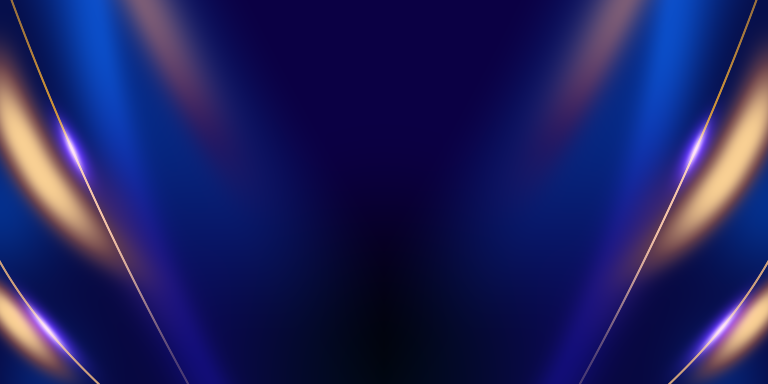
This background is drawn by a Shadertoy shader. Its source:

```glsl
// Mirrored curtains of blue, rose and gold light over deep indigo.
// Each ribbon is a soft profile around a parabola x = a + b*t + c*t*t, where
// t is the depth below the top edge; thin gold threads carry violet flares.

#define THREAD_HALF_WIDTH 0.0028
#define FLARE_LENGTH 0.075
#define FLARE_WIDTH 0.026
#define WASH_STRENGTH 0.95
#define RAY_STRENGTH 0.85
#define ROSE_STRENGTH 0.85
#define GOLD_STRENGTH 1.0

const vec3 INDIGO = vec3(0.045, 0.0, 0.265);
const vec3 NAVY   = vec3(0.025, 0.025, 0.22);
const vec3 BLUE   = vec3(0.015, 0.20, 0.58);
const vec3 AZURE  = vec3(0.05, 0.35, 0.87);
const vec3 ULTRA  = vec3(0.10, 0.07, 0.62);
const vec3 ROSE   = vec3(0.56, 0.40, 0.46);
const vec3 PLUM   = vec3(0.22, 0.06, 0.32);
const vec3 BROWN  = vec3(0.43, 0.26, 0.29);
const vec3 GOLD   = vec3(0.98, 0.82, 0.58);
const vec3 AMBER  = vec3(0.80, 0.57, 0.22);
const vec3 VIOLET = vec3(0.50, 0.16, 1.0);

// Signed distance to a parabola, positive toward the centre
float arcOffset(vec2 p, vec3 arc)
{
    float slope = arc.y + 2.0 * arc.z * p.y;
    return (p.x - arc.x - p.y * (arc.y + p.y * arc.z)) / sqrt(1.0 + slope * slope);
}

float bell(float x, float width)
{
    x /= width;
    return exp(-x * x);
}

// Bell with separate outer and inner widths
float ribbon(float d, float outer, float inner)
{
    return bell(d, d < 0.0 ? outer : inner);
}

// Rises over a.x..a.y, then falls over b.x..b.y
float span(float t, vec2 a, vec2 b)
{
    return smoothstep(a.x, a.y, t) * (1.0 - smoothstep(b.x, b.y, t));
}

// Brown halo with a bright gold core
vec3 addGold(vec3 col, float amount)
{
    amount *= GOLD_STRENGTH;
    col = mix(col, BROWN, smoothstep(0.0, 0.55, amount));
    return mix(col, GOLD, smoothstep(0.35, 1.05, amount));
}

// Thin thread plus a flare stretched along it
vec3 addThread(vec3 col, float d, float t, float flareDepth, vec3 tint, float opacity)
{
    float pixel = 1.0 / iResolution.y;
    float along = t - flareDepth;
    float thread = 1.0 - smoothstep(-0.5, 0.5, (abs(d) - THREAD_HALF_WIDTH) / pixel);
    float halo = bell(d, FLARE_WIDTH) * bell(along, FLARE_LENGTH);
    float core = bell(d, FLARE_WIDTH * 0.36) * bell(along, FLARE_LENGTH * 0.65);
    col += VIOLET * halo * 0.75;
    col = mix(col, tint, thread * opacity);
    return mix(col, vec3(1.0, 0.90, 1.0), core * 0.95);
}

void mainImage(out vec4 fragColor, in vec2 fragCoord)
{
    // Fold left and right: x grows inward, y is depth from the top
    vec2 uv = fragCoord / iResolution.y;
    float middle = 0.5 * iResolution.x / iResolution.y;
    float fromMiddle = abs(uv.x - middle);
    vec2 p = vec2(1.0 - fromMiddle, 1.0 - uv.y);
    float t = p.y;

    float roseD  = arcOffset(p, vec3(0.37, 0.47, 0.10));
    float rayD   = arcOffset(p, vec3(0.25, 0.11, 0.19));
    float goldD  = arcOffset(p, vec3(-0.006, -0.14, 0.85));
    float innerD = arcOffset(p, vec3(0.03, 0.371, 0.089));
    float outerD = arcOffset(p, vec3(-0.04, -0.453, 0.75));

    // Indigo base sinking to black at the bottom centre
    float pit = length(vec2(fromMiddle * 1.1, (1.0 - t) * 0.9));
    vec3 col = INDIGO * smoothstep(0.02, 0.62, pit);

    // Blue wash inside the curtains
    float wash = 1.0 - smoothstep(-0.08, 0.27, roseD);
    wash *= mix(1.0, 0.22, smoothstep(0.25, 0.9, t));
    col = mix(col, BLUE, wash * WASH_STRENGTH * 0.85);
    col = mix(col, NAVY, 0.75 * (1.0 - smoothstep(-0.02, 0.17, innerD)));
    col = mix(col, BLUE, 0.9 * bell(p.x, 0.16) * bell(t - 0.53, 0.19));
    col = mix(col, BLUE, 0.6 * bell(p.x - 0.12, 0.12) * bell(t - 1.0, 0.16));

    // Bright ray, azure above and ultramarine below
    vec3 rayColor = mix(AZURE, ULTRA, smoothstep(0.1, 0.75, t));
    float ray = ribbon(rayD, 0.085, 0.05) * mix(0.9, 0.65, t);
    col = mix(col, rayColor, ray * RAY_STRENGTH);

    // Rose ribbon and the violet veil beside the thread
    vec3 roseColor = mix(ROSE, PLUM, smoothstep(0.0, 0.42, t));
    float rose = ribbon(roseD, 0.055, 0.075) * (1.0 - smoothstep(0.2, 0.62, t));
    col = mix(col, roseColor, rose * ROSE_STRENGTH);
    float veil = ribbon(innerD - 0.025, 0.06, 0.065) * span(t, vec2(0.32, 0.55), vec2(0.6, 0.95));
    col = mix(col, vec3(0.28, 0.16, 0.48), veil * 0.65);

    // Gold ribbons
    float upper = ribbon(goldD, 0.06, 0.068) * span(t, vec2(0.0, 0.38), vec2(0.46, 0.82));
    float lower = ribbon(outerD + 0.052, 0.045, 0.04) * span(t, vec2(0.66, 0.82), vec2(0.83, 1.06));
    col = addGold(col, upper);
    col = addGold(col, lower);

    // Threads with flares
    vec3 innerTint = mix(AMBER, vec3(0.96, 0.77, 0.66), smoothstep(0.28, 0.45, t));
    float innerFade = mix(0.75, 1.0, smoothstep(0.0, 0.3, t)) * (1.0 - 0.75 * smoothstep(0.55, 1.0, t));
    col = addThread(col, innerD, t, 0.39, innerTint, innerFade);
    col = addThread(col, outerD, t, 0.855, vec3(0.93, 0.72, 0.50), 0.85);

    fragColor = vec4(clamp(col, 0.0, 1.0), 1.0);
}
```
